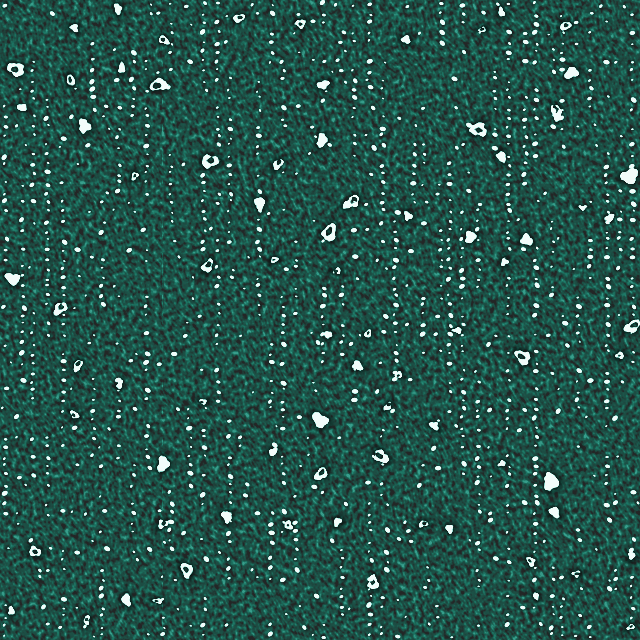
This texture is drawn by a WebGL 2 fragment shader. Its source:

```glsl
#version 300 es
precision highp float;
// Teal mottled ground with white specks strung in broken vertical chains,
// and larger pitted blobs with dark halos. The ground is gradient noise;
// the specks and blobs are distance functions on jittered grids.
uniform vec2 u_resolution;
out vec4 fragColor;

vec2 hash22(vec2 p) {
  vec3 q = fract(p.xyx * vec3(0.1031, 0.1030, 0.0973));
  q += dot(q, q.yzx + 33.33);
  return fract((q.xx + q.yz) * q.zy);
}

mat2 rotation(float a) {
  return mat2(cos(a), sin(a), -sin(a), cos(a));
}

float cornerSlope(vec2 cell, vec2 offset) {
  float a = 6.2832 * hash22(cell + 71.0).x;
  return dot(vec2(cos(a), sin(a)), offset);
}

float gradientNoise(vec2 p) {
  vec2 i = floor(p), f = fract(p);
  vec2 u = f * f * f * (f * (f * 6.0 - 15.0) + 10.0);
  vec2 e = vec2(1.0, 0.0);
  return mix(
    mix(cornerSlope(i, f), cornerSlope(i + e, f - e), u.x),
    mix(cornerSlope(i + e.yx, f - e.yx), cornerSlope(i + 1.0, f - 1.0), u.x), u.y);
}

// Small specks: dense along some runs of a column, sparse elsewhere
float speckDistance(vec2 p) {
  vec2 grid = vec2(46.0, 68.0);
  vec2 home = floor(p * grid);
  float d = 1.0;
  for (int y = -1; y <= 1; y++)
  for (int x = -1; x <= 1; x++) {
    vec2 cell = home + vec2(x, y);
    vec2 column = hash22(vec2(cell.x, 7.0));
    float run = floor((cell.y + 9.0 * column.y) / 9.0);
    bool chained = hash22(vec2(cell.x + 31.0, run + 90.0)).x > 0.66;
    vec2 pick = hash22(cell + 13.0), jitter = hash22(cell + 151.0) - 0.5;
    if (pick.x > (chained ? 0.8 : 0.16)) continue;
    float across = chained ? 0.25 + 0.5 * column.x + 0.22 * jitter.x : 0.5 + 0.8 * jitter.x;
    vec2 q = p - (cell + vec2(across, 0.5 + 0.5 * jitter.y)) / grid;
    q = rotation(2.0 * jitter.x) * q;
    float radius = mix(0.0014, 0.0042, pick.y * pick.y * 0.7 + 0.3 * pick.y);
    d = min(d, length(q * vec2(0.85, 1.2)) - radius);
  }
  return d;
}

// Larger blobs: lumpy ovals, about half of them pitted into rings or crescents
float blobDistance(vec2 p) {
  vec2 home = floor(p * 13.0);
  float d = 1.0;
  for (int y = -1; y <= 1; y++)
  for (int x = -1; x <= 1; x++) {
    vec2 cell = home + vec2(x, y);
    vec2 pick = hash22(cell + 211.0), shape = hash22(cell + 307.0);
    if (pick.x > 0.42) continue;
    vec2 q = p - (cell + 0.1 + 0.8 * hash22(cell + 401.0)) / 13.0;
    q = rotation(6.2832 * shape.x) * q;
    float radius = mix(0.0055, 0.0125, pick.y * pick.y);
    float lump = 1.0 + 0.16 * sin(3.0 * atan(q.y, q.x) + 20.0 * shape.y);
    float oval = length(q * vec2(0.9, 1.05 + 0.5 * shape.y)) - radius * lump;
    float pit = length(q * vec2(0.8, 1.2) - radius * vec2(0.35 * shape.y, 0.1)) - 0.43 * radius;
    d = min(d, shape.x > 0.45 ? max(oval, -pit) : oval);
  }
  return d + 0.003 * gradientNoise(p * 150.0);
}

void main() {
  vec2 p = gl_FragCoord.xy / u_resolution.y;

  // Mottled grain with short, steep strands
  float lean = 0.35 * sin(23.0 * p.x + 4.0 * sin(17.0 * p.y));
  vec2 tilted = rotation(0.45) * p;
  float grain = gradientNoise(tilted * 125.0 + 40.0);
  grain += 0.75 * gradientNoise((p + vec2(0.012 * lean + 0.4 * p.y, 0.0)) * vec2(210.0, 115.0));
  grain += 0.4 * gradientNoise(rotation(1.1) * p * 250.0 + 9.0);
  grain *= 3.6;

  // Two faint broken seams
  vec2 seam = smoothstep(0.0016, 0.0, abs(p - vec2(0.254, 0.714)));
  vec2 gaps = vec2(gradientNoise(vec2(3.5, p.y * 90.0)), gradientNoise(vec2(p.x * 90.0, 8.5)));
  grain += dot(seam, smoothstep(0.0, 0.3, gaps)) * 1.6;

  vec3 color = mix(vec3(0.14, 0.15, 0.15), vec3(0.11, 0.31, 0.27), smoothstep(-2.0, 0.0, grain));
  color = mix(color, vec3(0.11, 0.46, 0.39), smoothstep(0.0, 1.6, grain));
  color = mix(color, vec3(0.22, 0.62, 0.55), smoothstep(1.4, 2.6, grain));

  // Dark halos
  float speck = speckDistance(p), blob = blobDistance(p);
  float halo = max(0.6 * exp(-max(speck, 0.0) / 0.0022), 0.95 * exp(-max(blob, 0.0) / 0.005));
  color = mix(color, vec3(0.02, 0.08, 0.07), halo);

  // White bodies with a pale teal rim
  float soft = max(0.0011, 0.6 / u_resolution.y);
  float body = smoothstep(soft, -soft, min(speck, blob));
  color = mix(color, vec3(0.51, 0.84, 0.79), smoothstep(0.0, 0.55, body));
  color = mix(color, vec3(0.95, 0.99, 0.98), smoothstep(0.4, 0.9, body));
  fragColor = vec4(color, 1.0);
}
```
